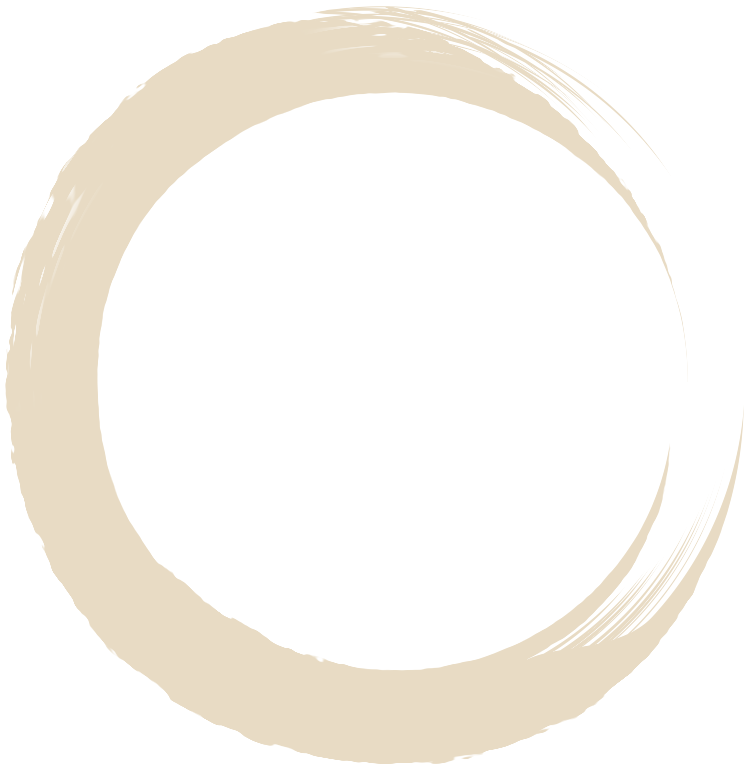
This background is drawn by a Shadertoy shader. Its source:

```glsl
const vec3 PAPER = vec3(1.0);
const vec3 INK = vec3(0.91, 0.86, 0.77);
const vec2 CENTER = vec2(0.5104, 0.5026);
const float OUTER_ROUGHNESS = 0.013;
const float INNER_ROUGHNESS = 0.003;
const int TOP_HAIRS = 22;
const int TAIL_HAIRS = 10;
const float HAIR_WIDTH = 0.0017;
const float KNOT_STEP = 30.0;

// Edge radii every 30 degrees, counterclockwise from the right
const float OUTER[13] = float[13](0.385, 0.391, 0.414, 0.465, 0.498, 0.508,
    0.502, 0.505, 0.500, 0.497, 0.496, 0.474, 0.458);
const float INNER[13] = float[13](0.385, 0.385, 0.378, 0.3765, 0.379, 0.387,
    0.384, 0.386, 0.371, 0.375, 0.378, 0.376, 0.367);

float hash(vec2 p) {
    return fract(sin(dot(p, vec2(127.1, 311.7))) * 43758.55);
}

float noise(vec2 p) {
    vec2 i = floor(p), f = fract(p);
    f = f * f * (3.0 - 2.0 * f);
    return mix(mix(hash(i), hash(i + vec2(1, 0)), f.x),
               mix(hash(i + vec2(0, 1)), hash(i + vec2(1, 1)), f.x), f.y);
}

// Catmull-Rom curve through the edge radii
float edgeRadius(float knots[13], float angle) {
    float x = angle / KNOT_STEP;
    int i = clamp(int(x), 0, 11);
    float t = x - float(i);
    float a = knots[max(i - 1, 0)], b = knots[i];
    float c = knots[i + 1], d = knots[min(i + 2, 12)];
    return b + 0.5 * t * (c - a + t * (2.0 * a - 5.0 * b + 4.0 * c - d
             + t * (3.0 * (b - c) + d - a)));
}

// Soft coverage, one where the signed depth is positive
float cover(float depth, float px) {
    return smoothstep(-0.5 * px, 0.7 * px, depth);
}

float window(float lo, float hi, float soft, float x) {
    return smoothstep(lo - soft, lo + soft, x) * (1.0 - smoothstep(hi - soft, hi + soft, x));
}

// Single bristle line, tapered towards its far end
float hair(float angle, float r, vec2 span, vec2 radii, float width, float px) {
    float t = (angle - span.x) / (span.y - span.x);
    if (t < 0.0 || t > 1.0) return 0.0;
    float halfWidth = width * smoothstep(0.0, 0.06, t) * (1.0 - t * t);
    float dist = abs(r - mix(radii.x, radii.y, t));
    return cover(halfWidth - dist, px) * min(1.0, halfWidth / (0.4 * px));
}

float brushRing(float angle, float r, float px) {
    // Ragged edges, stretched along the stroke
    float grain = 0.65 * noise(vec2(angle * 0.22 - r * 30.0, r * 130.0))
                + 0.35 * noise(vec2(angle * 0.8 - r * 60.0, r * 260.0)) - 0.5;
    float body = window(25.0, 325.0, 20.0, angle);
    float lowerLeft = window(218.0, 258.0, 6.0, angle);
    float outer = edgeRadius(OUTER, angle) + grain * OUTER_ROUGHNESS * body;
    float inner = edgeRadius(INNER, angle)
                + grain * INNER_ROUGHNESS * (body + 3.0 * lowerLeft);
    float ink = cover(outer - r, px) * cover(r - inner, px);

    // Dry wedge between the two ends of the lower tail
    float t = (angle - 296.0) / 54.0;
    float wedgeLow = 0.402 - 0.034 * t * t + grain * 0.004;
    float wedgeHigh = mix(0.402, 0.455, smoothstep(296.0, 318.0, angle)) + 0.004 * t;
    float wedge = cover(r - wedgeLow, px) * cover(wedgeHigh - r, px);
    ink *= 1.0 - wedge * step(296.0, angle);

    // Dry scratches on the left flank and the crown
    float streak = noise(vec2(angle * 0.16 + r * 25.0, r * 210.0));
    float flank = window(146.0, 178.0, 7.0, angle) * smoothstep(0.45, 0.49, r);
    float crown = window(62.0, 97.0, 8.0, angle) * smoothstep(0.415, 0.45, r);
    float dryness = max(flank, crown);
    return ink * (1.0 - dryness * smoothstep(0.70, 0.80, streak));
}

float bristles(float angle, float r, float px) {
    float ink = 0.0;
    // Crossing hairs that leave the crown
    for (int i = 0; i < TOP_HAIRS; i++) {
        float id = float(i);
        float start = mix(70.0, 107.0, hash(vec2(id, 1.0)));
        float end = max(start - mix(22.0, 46.0, hash(vec2(id, 2.0))), 36.0);
        float r0 = mix(0.452, 0.497, hash(vec2(id, 3.0)));
        float r1 = r0 - mix(0.005, 0.075, hash(vec2(id, 4.0)));
        float width = HAIR_WIDTH * mix(0.4, 1.5, hash(vec2(id, 5.0)));
        ink = max(ink, hair(angle, r, vec2(start, end), vec2(r0, r1), width, px));
    }
    // Parallel hairs that fill the lower wedge
    for (int i = 0; i < TAIL_HAIRS; i++) {
        float id = float(i);
        float place = (id + hash(vec2(id, 6.0))) / float(TAIL_HAIRS);
        float end = mix(316.0, 342.0, place) + 6.0 * hash(vec2(id, 7.0));
        float r0 = mix(0.406, 0.452, place);
        float width = HAIR_WIDTH * mix(0.6, 1.9, hash(vec2(id, 8.0)));
        ink = max(ink, hair(angle, r, vec2(296.0, end), vec2(r0, r0 - 0.004), width, px));
    }
    return ink;
}

void mainImage(out vec4 fragColor, in vec2 fragCoord) {
    float px = 1.0 / iResolution.y;
    vec2 p = fragCoord * px - CENTER;
    float angle = mod(degrees(atan(p.y, p.x)), 360.0);
    float r = length(p);
    float ink = max(brushRing(angle, r, px), bristles(angle, r, px));
    fragColor = vec4(mix(PAPER, INK, ink), 1.0);
}
```
